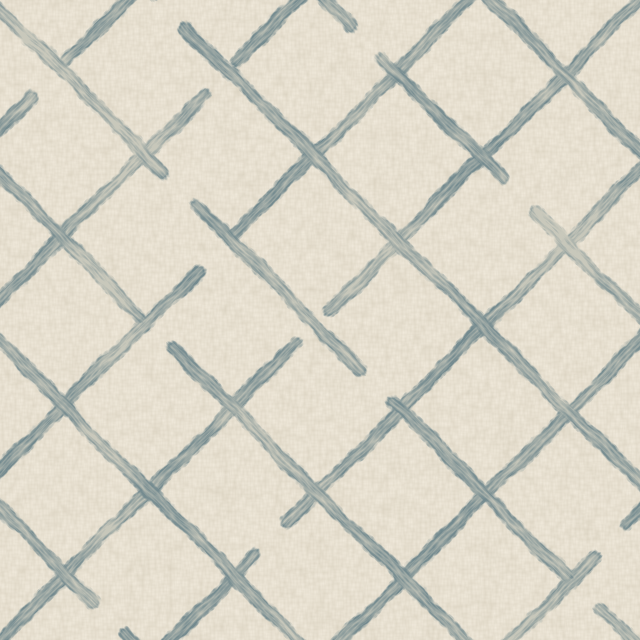
This pattern is drawn by a WebGL 1 fragment shader. Its source:

```glsl
precision highp float;
// Diagonal lattice of broken, dry-brushed blue-grey strokes on cream linen.

uniform vec2 u_resolution;

vec2 hash2(vec2 c) {
  return fract(sin(vec2(dot(c, vec2(127.1, 311.7)), dot(c, vec2(269.5, 183.3)))) * 43758.5);
}

// Cellular noise: distance to the nearest scattered point
float cells(vec2 p) {
  vec2 cell = floor(p);
  float nearest = 2.0;
  for (int j = -1; j <= 1; j++) {
    for (int i = -1; i <= 1; i++) {
      vec2 c = cell + vec2(float(i), float(j));
      nearest = min(nearest, distance(p, c + hash2(c)));
    }
  }
  return nearest;
}

// Layered sines, roughly -1 to 1
float waves(float t, float seed) {
  return 0.5 * sin(t * 7.0 + seed) + 0.3 * sin(t * 17.0 + seed * 2.3)
       + 0.2 * sin(t * 41.0 + seed * 4.1);
}

// Where the brush lifts on each line; 9.0 means no lift
vec3 fallingGaps(float k) {
  if (k < -2.5) return vec3(1.135, 9.0, 9.0);
  if (k < -1.5) return vec3(9.0);
  if (k < -0.5) return vec3(0.762, 9.0, 9.0);
  if (k < 0.5) return vec3(0.574, 1.191, 1.836);
  if (k < 1.5) return vec3(0.283, 9.0, 9.0);
  if (k < 2.5) return vec3(0.638, 1.117, 9.0);
  return vec3(9.0);
}

float risingGap(float k) {
  if (k < 0.5) return -0.052;
  if (k < 1.5) return 0.224;
  if (k < 2.5) return -0.063;
  if (k < 3.5) return -0.021;
  if (k < 4.5) return -0.417;
  return k < 5.5 ? 9.0 : 0.109;
}

// One hand-painted line: x = coverage, y = pigment strength
vec2 stroke(float across, float along, vec3 gaps, float seed) {
  float px = 1.0 / u_resolution.y;
  vec3 toGap = abs(vec3(along) - gaps * 0.7071);
  float inset = max(0.0, 0.036 - min(toGap.x, min(toGap.y, toGap.z)));
  across += 0.0032 * waves(along * 2.3, seed);
  float halfWidth = 0.0112 + 0.0022 * waves(along * 4.0, seed + 3.0);
  float bristle = cells(vec2(along * 24.0, across * 230.0) + seed * 7.3);
  float grain = cells(vec2(along * 75.0, across * 190.0) + seed * 3.1);

  float d = length(vec2(across, inset)) - halfWidth;
  d += 0.0035 * (grain - 0.45) + 0.0008 * waves(along * 19.0, seed);
  float coverage = 1.0 - smoothstep(-0.0025 - px, px, d);

  float rim = smoothstep(-0.008, -0.0035, d);
  float tone = 0.42 + 0.3 * rim + 0.75 * (0.47 - bristle) + 0.35 * (0.47 - grain);
  tone += 0.2 * waves(along * 1.7, seed + 1.0);
  return vec2(coverage, clamp(tone, 0.0, 1.0));
}

vec3 ink(float tone) {
  return mix(vec3(0.78, 0.78, 0.73), vec3(0.45, 0.54, 0.56), tone);
}

void main() {
  // Top-left origin, then rotated diagonal axes
  vec2 q = gl_FragCoord.xy / u_resolution;
  q.y = 1.0 - q.y;
  float u = q.x + q.y;
  float v = q.x - q.y;

  // Linen: upright and level threads over soft mottling
  float warp = cells(q * vec2(210.0, 55.0));
  float weft = cells(q * vec2(60.0, 190.0) + 31.0);
  float mottle = cells(q * 34.0 + 9.0);
  vec3 color = vec3(0.902, 0.873, 0.811)
             - vec3(0.9, 0.95, 1.1) * (0.045 * (warp - 0.45) + 0.035 * (weft - 0.45)
                                     + 0.025 * (mottle - 0.45));

  // Faded patches where the paint has worn thin
  float wear = 0.35 * smoothstep(0.45, 0.85, cells(q * 5.0 + 4.0));

  // Rising lines
  float k = floor((u - 0.2) / 0.2665 + 0.5);
  vec2 s = stroke((u - 0.2 - k * 0.2665) * 0.7071, v * 0.7071,
                  vec3(risingGap(k), 9.0, 9.0), k * 2.7 + 20.0);
  color = mix(color, ink(max(s.y - wear, 0.0)), s.x);

  // Falling lines
  k = floor((v + 0.014) / 0.26 + 0.5);
  s = stroke((v + 0.014 - k * 0.26) * 0.7071, u * 0.7071, fallingGaps(k), k * 1.9 + 8.0);
  color = mix(color, ink(max(s.y - wear, 0.0)), s.x * 0.95);

  gl_FragColor = vec4(color, 1.0);
}
```
